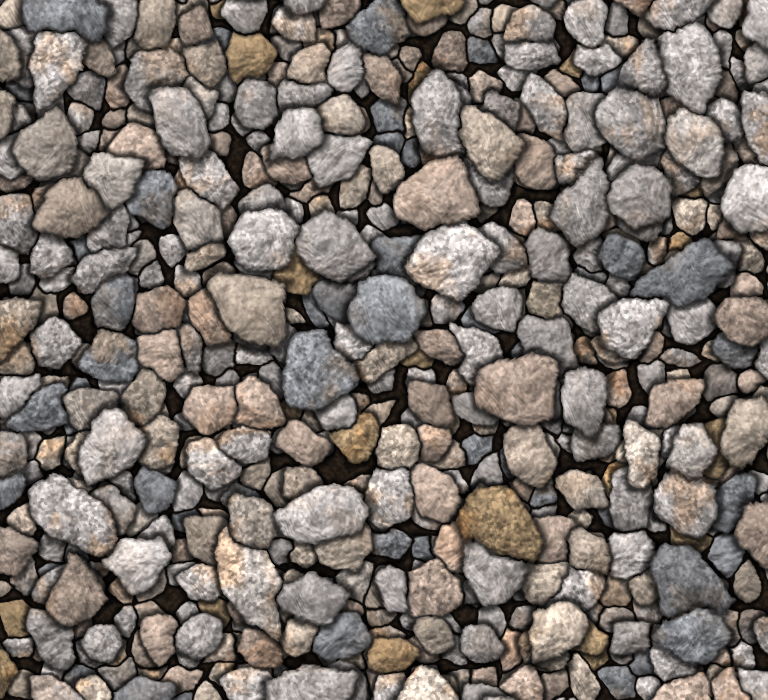
Reproduce this texture procedurally as a Shadertoy shader.

```glsl
// Draws a bed of mixed angular gravel: three layers of stones over dark soil.

vec3 hash3(vec2 p) {
    vec3 q = fract(p.xyx * vec3(.1031, .1030, .0973));
    q += dot(q, q.yxz + 33.33);
    return fract((q.xxy + q.yzz) * q.zyx);
}

// Layered, warped sines for rough rock relief
float relief(vec2 p) {
    float sum = 0., amp = .5;
    for (int i = 0; i < 5; i++) {
        p = mat2(.8, .6, -.6, .8) * p * 1.7 + .6 * sin(p.yx * 1.1);
        sum += amp * sin(p.x) * sin(p.y);
        amp *= .68;
    }
    return sum;
}

// Cellular noise: soft-edged mineral grains, each with its own tone
float grains(vec2 p) {
    vec2 base = floor(p);
    float tone = 0., total = 0.;
    for (int y = -1; y <= 1; y++)
    for (int x = -1; x <= 1; x++) {
        vec2 cell = base + vec2(x, y);
        vec3 h = hash3(cell);
        vec2 d = cell + h.xy - p;
        float w = exp(-7. * dot(d, d));
        tone += w * h.z;
        total += w;
    }
    return tone / total;
}

struct Stone {
    float inside;   // depth inside the outline, negative outside
    vec2 slope;     // outward tilt of the surface
    vec3 traits;    // random values for colour
};

// Nearest stone of a jittered grid; each is a random polygon with worn corners
Stone nearestStone(vec2 p, float fill, float seed) {
    vec2 base = floor(p);
    float best = 9., second = 9.;
    Stone stone = Stone(-9., vec2(0), vec3(0));
    for (int y = -1; y <= 1; y++)
    for (int x = -1; x <= 1; x++) {
        vec2 cell = base + vec2(x, y);
        vec3 h = hash3(cell + seed), g = hash3(cell + seed + 57.);
        if (h.z > fill) continue;

        float turn = 6.283 * g.x, stretch = mix(.74, 1., g.y);
        mat2 rot = mat2(cos(turn), sin(turn), -sin(turn), cos(turn));
        vec2 q = rot * (p - cell - .2 - .6 * h.xy) * vec2(stretch, 1. / stretch);

        float radius = mix(.46, .68, g.z), sum = 0.;
        vec2 slope = vec2(0);
        for (int i = 0; i < 6; i++) {
            float k = float(i), r = fract(h.x * 17.3 + k * (g.y * 5. + .37));
            float angle = (k + .75 * r) * 1.047;
            vec2 dir = vec2(cos(angle), sin(angle));
            float w = exp(20. * (dot(q, dir) - radius * (.72 + .4 * fract(r * 7.7))));
            sum += w;
            slope += w * dir;
        }
        float d = log(sum) / 20.;
        if (d < best) {
            second = best;
            best = d;
            stone.slope = slope / sum * rot;
            stone.traits = hash3(cell + seed + 131.);
        } else second = min(second, d);
    }
    stone.inside = min(-best, .5 * (second - best));
    return stone;
}

// Grey, tan, rose, slate and ochre rock
vec3 rockColor(vec3 traits) {
    float t = traits.x;
    vec3 c = mix(vec3(.72, .695, .685), vec3(.75, .69, .63), smoothstep(.38, .52, t));
    c = mix(c, vec3(.72, .64, .585), smoothstep(.64, .72, t));
    c = mix(c, vec3(.54, .545, .56), smoothstep(.83, .85, t));
    c = mix(c, vec3(.68, .58, .45), smoothstep(.945, .96, t));
    return c * mix(.84, 1.12, traits.y);
}

void mainImage(out vec4 fragColor, in vec2 fragCoord) {
    vec2 uv = fragCoord / iResolution.x;

    // Surface detail shared by all layers
    vec2 p = uv * 45.;
    float rough = relief(p);
    vec2 bump = vec2(relief(p + vec2(.15, 0)), relief(p + vec2(0, .15))) - rough;
    vec2 wobble = .06 * vec2(rough, relief(p + 7.));
    float speckle = .6 * grains(uv * 260.) + .4 * grains(uv * 120. + 31.) - .5;
    float stain = relief(uv * 17. + 3.);

    vec3 color = vec3(.14, .11, .085) * (1. + speckle);
    for (int i = 0; i < 3; i++) {
        float layer = float(i);
        float scale = i == 0 ? 23. : i == 1 ? 16. : 12.;
        float fill = i == 0 ? 1. : i == 1 ? .8 : .4;
        Stone s = nearestStone(uv * scale + wobble + layer * 5.3, fill, layer * 71. + 9.);

        // Mottled rock with warm stains
        vec3 rock = rockColor(s.traits);
        rock = mix(rock, rock * vec3(1.03, .92, .81), smoothstep(.0, .6, stain) * s.traits.z);
        rock *= 1. + speckle * mix(.35, .8, s.traits.z) + .12 * rough;

        // Skylight from above, faceted flanks and dark seams
        vec2 tilt = s.slope * mix(.25, .9, exp(-7. * s.inside)) + bump * 1.3;
        float light = dot(normalize(vec3(tilt, 1.)), normalize(vec3(-.25, .6, .75)));
        rock *= .50 + .68 * max(light, 0.);
        rock *= mix(.36, 1., smoothstep(-.01, .075, s.inside)) * (.90 + .05 * layer);

        // Contact shadow on the layers below
        color *= mix(.30, 1., smoothstep(0., .13, -s.inside));
        color = mix(color, rock, smoothstep(0., 1.5 * scale / iResolution.x, s.inside));
    }
    fragColor = vec4(clamp(color, 0., 1.), 1.);
}
```
